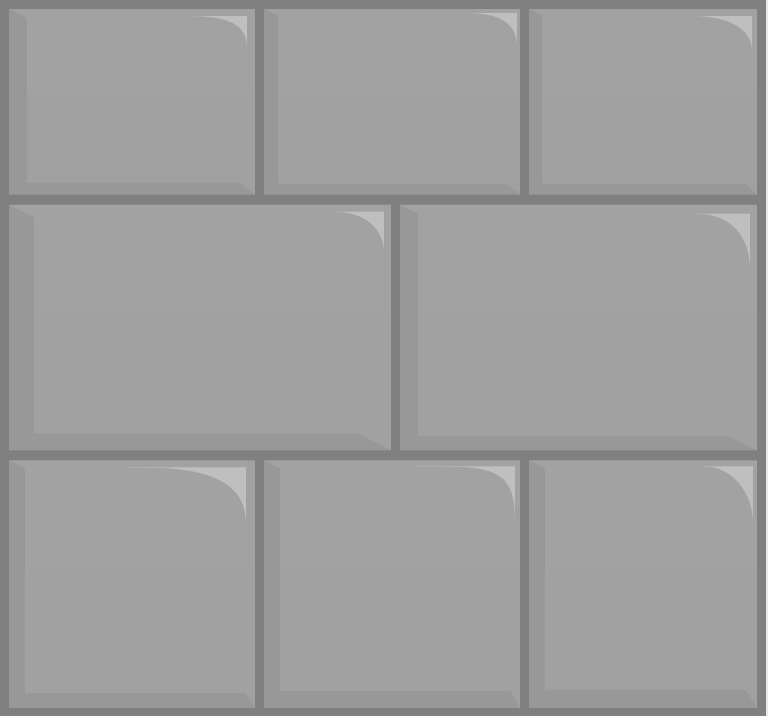
Write a Shadertoy shader that draws this pattern.

```glsl
// Grey stone wall: three courses of 3, 2 and 3 bevelled blocks in dark joints.
// Each block is a box with a shaded left and bottom bevel, and a curved gleam
// in its upper right corner, all cut from signed distances.

const vec2 SHEET = vec2(768.0, 717.0);   // layout units across and down
const vec2 JOINT = vec2(9.0, 10.0);      // joint widths
const vec3 GROUT = vec3(0.50);
const vec3 STONE = vec3(0.633);
const vec3 BEVEL_SHADE = vec3(0.598);
const vec3 GLEAM_LIGHT = vec3(0.748);
const vec3 RIM_LIGHT = vec3(0.92);

// Starts of the courses and of the blocks in them; the last entry closes the row
const float COURSE_TOP[4] = float[4](9.0, 205.0, 461.0, 719.0);
const float THREE_LEFT[4] = float[4](9.0, 264.0, 529.0, 766.0);
const float TWO_LEFT[3] = float[3](9.0, 400.0, 766.0);

// Bevel: left width, bottom height, run of the lower right mitre
const vec3 BEVEL[8] = vec3[8](
    vec3(18, 12, 14), vec3(14, 11, 13), vec3(13, 11, 11),
    vec3(25, 17, 33), vec3(18, 14, 29),
    vec3(16, 15, 9), vec3(16, 17, 9), vec3(16, 18, 11));

// Gleam: width, height, curve exponent
const vec3 GLEAM[8] = vec3[8](
    vec3(71, 38, 3.2), vec3(55, 37, 2.7), vec3(62, 36, 2.3),
    vec3(51, 42, 2.2), vec3(57, 60, 2.4),
    vec3(118, 64, 2.9), vec3(97, 76, 4.4), vec3(49, 57, 2.0));

// Gleam inset from the right and top edges
const vec2 GLEAM_INSET[8] = vec2[8](
    vec2(8, 7), vec2(3, 4), vec2(5, 7), vec2(7, 7),
    vec2(7, 9), vec2(9, 7), vec2(5, 6), vec2(4, 6));

float coverage(float dist, float pixel) {
    return clamp(0.5 - dist / pixel, 0.0, 1.0);
}

float boxDistance(vec2 p, vec2 low, vec2 high) {
    vec2 d = max(low - p, p - high);
    return max(d.x, d.y);
}

// Left strip mitred at its top, joined to a bottom strip mitred at its right
float bevelDistance(vec2 p, vec2 low, vec2 high, vec3 bevel) {
    vec2 fromLow = p - low;
    vec2 toHigh = high - p;
    float topMitre = (0.5 * fromLow.x - fromLow.y) / length(vec2(0.5, 1.0));
    float leftStrip = max(fromLow.x - bevel.x, topMitre);
    float slope = bevel.z / bevel.y;
    float endMitre = (slope * toHigh.y - toHigh.x) / length(vec2(slope, 1.0));
    float bottomStrip = max(toHigh.y - bevel.y, endMitre);
    return min(leftStrip, bottomStrip);
}

// Corner box minus a superellipse centred on its lower left corner
float gleamDistance(vec2 p, vec2 corner, vec3 gleam) {
    vec2 size = gleam.xy;
    float n = gleam.z;
    vec2 low = vec2(corner.x - size.x, corner.y);
    vec2 high = vec2(corner.x, corner.y + size.y);
    vec2 u = max(vec2(p.x - low.x, high.y - p.y) / size, vec2(0.001));
    float total = pow(u.x, n) + pow(u.y, n);
    vec2 gradient = pow(total, 1.0 / n - 1.0) * pow(u, vec2(n - 1.0)) / size;
    float curve = (1.0 - pow(total, 1.0 / n)) / length(gradient);
    return max(boxDistance(p, low, high), curve);
}

// Paints one block over the colour below it
vec3 paintBlock(vec3 below, vec2 p, vec2 low, vec2 high, int id, float pixel) {
    vec2 t = (p - low) / (high - low);
    vec3 face = STONE + 0.006 * (0.5 - t.y);
    float bevel = bevelDistance(p, low, high, BEVEL[id]);
    face = mix(face, BEVEL_SHADE, coverage(bevel, pixel));
    vec2 corner = vec2(high.x, low.y) + vec2(-1.0, 1.0) * GLEAM_INSET[id];
    float gleam = gleamDistance(p, corner, GLEAM[id]);
    face = mix(face, GLEAM_LIGHT, coverage(gleam, pixel));
    return mix(below, face, coverage(boxDistance(p, low, high), pixel));
}

void mainImage(out vec4 fragColor, in vec2 fragCoord) {
    vec2 uv = fragCoord / iResolution.xy;
    vec2 p = vec2(uv.x, 1.0 - uv.y) * SHEET;   // y runs down the wall
    float pixel = SHEET.y / iResolution.y;
    vec3 color = GROUT;

    // Courses from top to bottom, blocks from left to right
    int id = 0;
    for (int row = 0; row < 3; row++) {
        int blocks = row == 1 ? 2 : 3;
        for (int i = 0; i < blocks; i++) {
            float left = row == 1 ? TWO_LEFT[i] : THREE_LEFT[i];
            float next = row == 1 ? TWO_LEFT[i + 1] : THREE_LEFT[i + 1];
            vec2 low = vec2(left, COURSE_TOP[row]);
            vec2 high = vec2(next, COURSE_TOP[row + 1]) - JOINT;
            color = paintBlock(color, p, low, high, id, pixel);
            id++;
        }
    }

    // Pale rim along the right side
    color = mix(color, RIM_LIGHT, coverage(SHEET.x - 2.0 - p.x, pixel));
    fragColor = vec4(color, 1.0);
}
```
